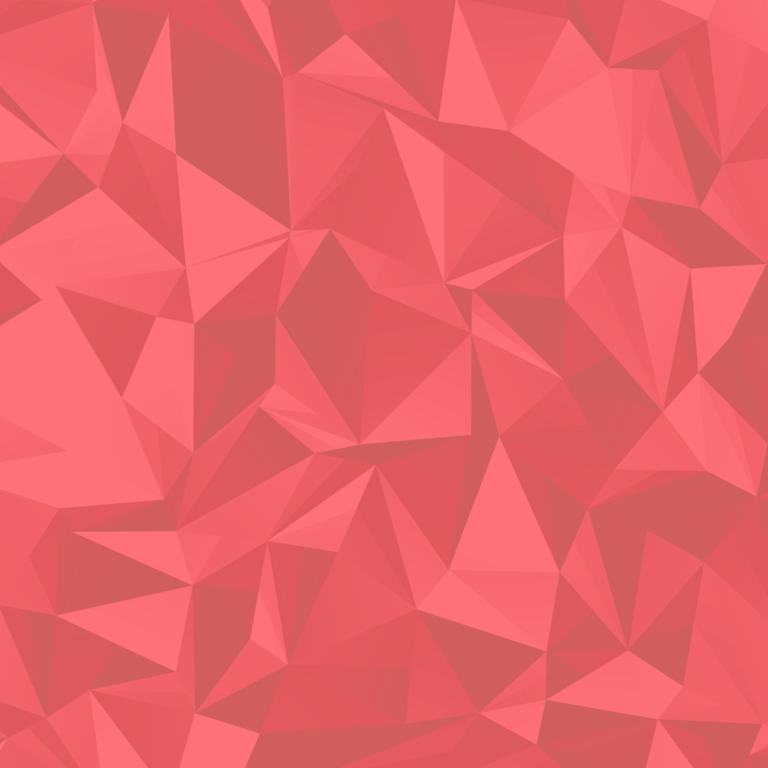
A WebGL 2 fragment shader for this background:

```glsl
#version 300 es
precision highp float;

uniform vec2 u_resolution;
out vec4 outColor;

const vec3 DARK  = vec3(0.82, 0.365, 0.365);
const vec3 DEEP  = vec3(0.88, 0.345, 0.365);
const vec3 CORAL = vec3(0.95, 0.385, 0.415);
const vec3 LIGHT = vec3(1.00, 0.445, 0.475);
const vec4 TONE_STOPS = vec4(0.11, 0.30, 0.60, 0.88);

const float CELLS = 9.5;         // mesh cells across the canvas
const float JITTER = 0.47;       // below 0.5 so that cells never cross
const float GRID_ANGLE = 0.45;
const float ODD_SPLIT = 0.3;     // share of cells cut along the longer way
const float SHADE_SLOPE = 0.09;  // tone drift inside a facet
const float CREASE_SHARE = 0.4;  // facets with a faint inner fold
const float CREASE_STEP = 0.06;
const float EDGE_SOFTNESS = 0.0018;
const vec2 SEED = vec2(37.0, 61.0);

float hash(vec2 p) {
    vec3 q = fract(p.xyx * vec3(0.1031, 0.1030, 0.0973));
    q += dot(q, q.yzx + 33.33);
    return fract((q.x + q.y) * q.z);
}

float cross2(vec2 a, vec2 b) {
    return a.x * b.y - a.y * b.x;
}

vec2 vertexAt(vec2 cell) {
    vec2 r = vec2(hash(cell + 0.37), hash(cell + 19.71));
    return cell + (2.0 * r - 1.0) * JITTER;
}

// Positive on the left of the line from a to b
float edgeDistance(vec2 p, vec2 a, vec2 b) {
    return cross2(b - a, p - a) / max(length(b - a), 1e-4);
}

float area(vec2 a, vec2 b, vec2 c) {
    return cross2(b - a, c - a);
}

vec3 palette(float tone) {
    vec3 color = mix(DARK, DEEP, smoothstep(TONE_STOPS.x, TONE_STOPS.y, tone));
    color = mix(color, CORAL, smoothstep(TONE_STOPS.y, TONE_STOPS.z, tone));
    return mix(color, LIGHT, smoothstep(TONE_STOPS.z, TONE_STOPS.w, tone));
}

// Colour weighted by coverage in rgb, coverage in alpha
vec4 facet(vec2 p, vec2 a, vec2 b, vec2 c, vec2 id, float blur) {
    float inside = min(edgeDistance(p, a, b), min(edgeDistance(p, b, c), edgeDistance(p, c, a)));
    float cover = clamp(inside / blur + 0.5, 0.0, 1.0);
    if (cover <= 0.0) return vec4(0.0);

    float tone = hash(id + 5.13);
    float turn = 6.2832 * hash(id + 8.59);
    tone += SHADE_SLOPE * dot(p - (a + b + c) / 3.0, vec2(cos(turn), sin(turn)));

    float fold = clamp(edgeDistance(p, a, 0.5 * (b + c)) / blur, -0.5, 0.5);
    tone += CREASE_STEP * 2.0 * fold * step(hash(id + 2.91), CREASE_SHARE);
    return vec4(palette(tone), 1.0) * cover;
}

void main() {
    float side = min(u_resolution.x, u_resolution.y);
    float cs = cos(GRID_ANGLE), sn = sin(GRID_ANGLE);
    vec2 p = mat2(cs, sn, -sn, cs) * (gl_FragCoord.xy / side) * CELLS + SEED;
    float blur = CELLS * max(EDGE_SOFTNESS, 1.2 / side);

    vec4 sum = vec4(0.0);
    for (int y = -1; y <= 1; y++) {
        for (int x = -1; x <= 1; x++) {
            vec2 cell = floor(p) + vec2(x, y);
            vec2 a = vertexAt(cell);
            vec2 b = vertexAt(cell + vec2(1.0, 0.0));
            vec2 c = vertexAt(cell + vec2(1.0, 1.0));
            vec2 d = vertexAt(cell + vec2(0.0, 1.0));

            // Prefer the fuller triangles; swap at times if both cuts are valid
            float cutAC = min(area(a, b, c), area(a, c, d));
            float cutBD = min(area(a, b, d), area(b, c, d));
            bool useAC = cutAC > cutBD;
            if (min(cutAC, cutBD) > 0.1 && hash(cell + 3.3) < ODD_SPLIT) useAC = !useAC;

            vec2 otherId = cell + vec2(0.43, 0.71);
            if (useAC) {
                sum += facet(p, a, b, c, cell, blur);
                sum += facet(p, a, c, d, otherId, blur);
            } else {
                sum += facet(p, b, d, a, cell, blur);
                sum += facet(p, b, c, d, otherId, blur);
            }
        }
    }
    outColor = vec4(sum.rgb / max(sum.a, 1e-4), 1.0);
}
```
